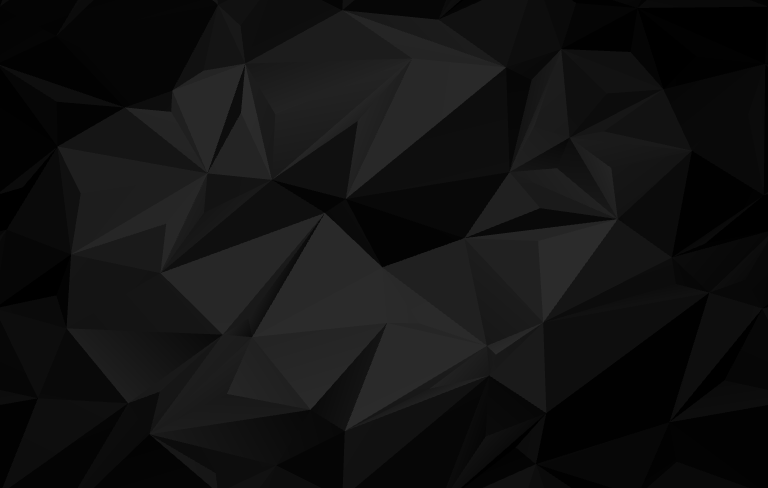
A Shadertoy shader for this background:

```glsl
// Dark low-poly mesh of charcoal facets, lit in a soft ring around a black hollow; tiles both ways.

const ivec2 GRID = ivec2(8, 6);               // whole cells per tile
const float JITTER = 0.45;                    // below 0.5 keeps the mesh valid
const float SPLIT_SHARE = 0.35;               // share of triangles cut in three
const float ACCENT_SHARE = 0.10;              // share of lit facets left in shadow
const float MAX_FADE = 0.85;                  // strongest ramp inside a facet
const float RING_LIGHT = 0.150;
const float SIDE_LIGHT = 0.050;
const float BASE_LIGHT = 0.060;
const float MAX_TONE = 0.168;
const vec2 RING_CENTER = vec2(0.49, 0.55), RING_SIZE = vec2(0.46, 0.56);
const vec2 HOLLOW_CENTER = vec2(0.45, 0.58), HOLLOW_SIZE = vec2(0.19, 0.15);
const vec2 SIDE_CENTER = vec2(0.20, 0.14), SIDE_SIZE = vec2(0.28, 0.30);

// Integer hash: three values from 0 to 1
vec3 hash3(ivec2 cell, int seed) {
    uvec3 v = uvec3(cell, seed) * 1664525u + 1013904223u;
    v.x += v.y * v.z; v.y += v.z * v.x; v.z += v.x * v.y;
    v ^= v >> 16u;
    v.x += v.y * v.z; v.y += v.z * v.x; v.z += v.x * v.y;
    return vec3(v >> 8u) / exp2(24.0);
}

ivec2 wrapCell(ivec2 cell) { return (cell + GRID) % GRID; }

vec2 meshVertex(ivec2 cell) {
    return vec2(cell) + JITTER * (2.0 * hash3(wrapCell(cell), 1).xy - 1.0);
}

float cross2(vec2 a, vec2 b) { return a.x * b.y - a.y * b.x; }

float area(vec2 a, vec2 b, vec2 c) { return cross2(b - a, c - a); }

vec3 barycentric(vec2 p, vec2 a, vec2 b, vec2 c) {
    return vec3(area(p, b, c), area(p, c, a), area(p, a, b)) / area(a, b, c);
}

// Elliptic distance on the wrapped tile, 1 at the rim
float ellipse(vec2 uv, vec2 center, vec2 size) {
    return length((fract(uv - center + 0.5) - 0.5) / size);
}

float ringGlow(vec2 uv) {
    float ring = 1.0 - smoothstep(0.50, 1.0, ellipse(uv, RING_CENTER, RING_SIZE));
    float hollow = 1.0 - smoothstep(0.65, 1.05, ellipse(uv, HOLLOW_CENTER, HOLLOW_SIZE));
    return ring * (1.0 - 0.88 * hollow);
}

// Tone of one triangle, with an optional split around an inner point
float facetTone(vec3 bary, vec2 a, vec2 b, vec2 c, ivec2 cell, int seed) {
    vec3 split = hash3(cell, seed);
    if (split.x < SPLIT_SHARE) {
        vec3 inner = 0.2 + hash3(cell, seed + 1);
        inner /= inner.x + inner.y + inner.z;
        vec2 hub = a * inner.x + b * inner.y + c * inner.z;
        vec3 ratio = bary / inner;
        float t = min(ratio.x, min(ratio.y, ratio.z));
        bary -= t * inner;
        if (t == ratio.x)      { bary.x = t; a = hub; seed += 2; }
        else if (t == ratio.y) { bary.y = t; b = hub; seed += 4; }
        else                   { bary.z = t; c = hub; seed += 6; }
    }
    vec3 look = hash3(cell, seed + 10);
    vec3 corners = hash3(cell, seed + 11);
    vec2 uv = (a + b + c) / (3.0 * vec2(GRID));

    float side = 1.0 - smoothstep(0.3, 1.0, ellipse(uv, SIDE_CENTER, SIDE_SIZE));
    float light = RING_LIGHT * ringGlow(uv) + SIDE_LIGHT * side;
    light *= mix(0.65, 1.08, look.x);
    if (look.z < ACCENT_SHARE) light *= 0.3;
    light += BASE_LIGHT * look.y * look.y;

    // Linear ramp between random corner shades
    float fade = MAX_FADE * split.z * split.z;
    return min(light, MAX_TONE) * (1.0 - fade * dot(bary, corners));
}

float meshTone(vec2 uv) {
    vec2 p = uv * vec2(GRID);
    ivec2 home = ivec2(floor(p));
    for (int y = -1; y <= 1; y++)
    for (int x = -1; x <= 1; x++) {
        ivec2 cell = home + ivec2(x, y);
        vec2 a = meshVertex(cell), b = meshVertex(cell + ivec2(1, 0));
        vec2 c = meshVertex(cell + ivec2(1, 1)), d = meshVertex(cell + ivec2(0, 1));

        // Turn the quad so that a-c is its better diagonal
        if (min(area(a, b, c), area(a, c, d)) < min(area(a, b, d), area(b, c, d))) {
            vec2 first = a;
            a = b; b = c; c = d; d = first;
        }
        vec3 lower = barycentric(p, a, b, c), upper = barycentric(p, a, c, d);
        if (min(lower.x, min(lower.y, lower.z)) > -1e-5)
            return facetTone(max(lower, 0.0), a, b, c, wrapCell(cell), 20);
        if (min(upper.x, min(upper.y, upper.z)) > -1e-5)
            return facetTone(max(upper, 0.0), a, c, d, wrapCell(cell), 60);
    }
    return 0.0;
}

void mainImage(out vec4 fragColor, in vec2 fragCoord) {
    // Four rotated samples smooth the facet edges
    float tone = 0.0;
    vec2 offset = vec2(0.375, 0.125);
    for (int i = 0; i < 4; i++) {
        tone += 0.25 * meshTone((fragCoord + offset) / iResolution.xy);
        offset = vec2(-offset.y, offset.x);
    }
    fragColor = vec4(vec3(tone), 1.0);
}
```
